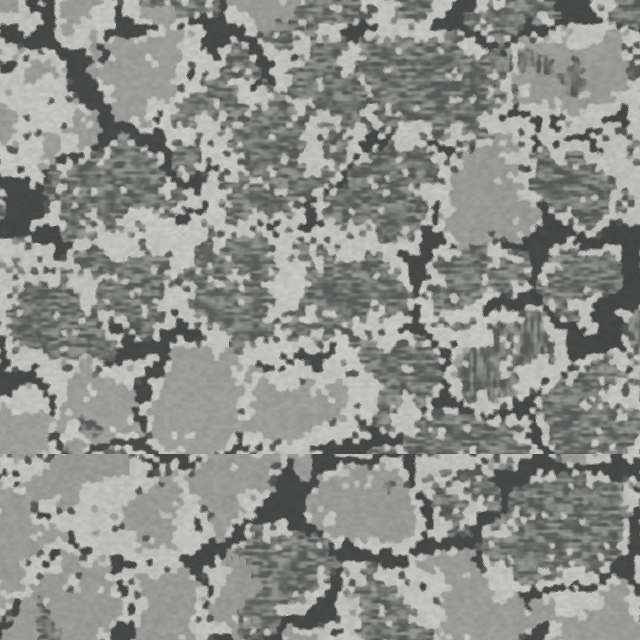
Give the GLSL for this texture, as a three.js fragment shader.

```glsl
// Woven carpet of weathered stone plates: pale ragged rims, grey cores, dark cracks.
varying vec2 vUv;

const vec3 CRACK = vec3(0.272, 0.284, 0.275);
const vec3 STREAK_DARK = vec3(0.340, 0.352, 0.342);
const vec3 STREAK_LIGHT = vec3(0.580, 0.586, 0.576);
const vec3 STONE = vec3(0.600, 0.602, 0.592);
const vec3 PALE = vec3(0.755, 0.755, 0.744);
const float TUFTS = 105.0;
const float PLATES = 6.2;
const float SEAM = 0.29;

float hash(vec2 p) {
  vec3 q = fract(vec3(p.xyx) * 0.1031);
  q += dot(q, q.yzx + 33.33);
  return fract((q.x + q.y) * q.z);
}

vec2 hash2(vec2 p) {
  return vec2(hash(p), hash(p + 57.3));
}

float noise(vec2 p) {
  vec2 i = floor(p);
  vec2 f = fract(p);
  f = f * f * (3.0 - 2.0 * f);
  float low = mix(hash(i), hash(i + vec2(1.0, 0.0)), f.x);
  float high = mix(hash(i + vec2(0.0, 1.0)), hash(i + 1.0), f.x);
  return mix(low, high, f.y);
}

float fbm(vec2 p) {
  return 0.5 * noise(p) + 0.3 * noise(p * 2.1 + 7.0) + 0.2 * noise(p * 4.3 + 19.0);
}

// Distance gaps to the second and third nearest plate, and the plate's random id.
vec3 plateCells(vec2 p) {
  vec2 cell = floor(p);
  vec3 near = vec3(8.0);
  float id = 0.0;
  for (int y = -1; y <= 1; y++) {
    for (int x = -1; x <= 1; x++) {
      vec2 c = cell + vec2(float(x), float(y));
      float d = distance(p, c + hash2(c));
      if (d < near.x) {
        near = vec3(d, near.xy);
        id = hash(c + 11.7);
      } else if (d < near.y) {
        near = vec3(near.x, d, near.y);
      } else {
        near.z = min(near.z, d);
      }
    }
  }
  return vec3(near.yz - near.x, id);
}

// Fine threads, mostly running across, upright in a few plates.
vec3 streaks(vec2 p, float id) {
  vec2 stretch = id > 0.8 ? vec2(190.0, 55.0) : vec2(70.0, 200.0);
  float thread = 0.65 * noise(p * stretch) + 0.35 * noise(p * 130.0 + 5.0);
  return mix(STREAK_DARK, STREAK_LIGHT, smoothstep(0.15, 0.9, thread));
}

// Colour of one tuft: its centre picks the material, p gives the thread detail.
vec3 tuftColor(vec2 tuft, vec2 p, float streakShare) {
  vec2 center = (tuft + 0.15 + 0.7 * hash2(tuft)) / TUFTS;
  vec2 warp = vec2(fbm(center * 11.0), fbm(center * 11.0 + 40.0)) - 0.5;
  vec3 plate = plateCells((center + 0.09 * warp) * PLATES);
  float ragged = fbm(center * 27.0 + 13.0) - 0.5;
  float grain = hash(tuft + 3.1);
  float region = noise(center * 5.0 + 60.0);

  float crack = plate.x + 0.3 * plate.y + 0.22 * ragged + 0.04 * (grain - 0.5);
  if (crack < 0.03 + 0.21 * region) return CRACK;

  bool streaked = plate.z * 0.6 + 0.4 * fbm(center * 9.0 + 80.0) < streakShare;
  float core = plate.x + 0.95 * ragged + 0.14 * (grain - 0.5);
  float fleck = hash(tuft + 91.0) + 0.5 * (noise(center * 38.0) - 0.5);
  vec3 pale = PALE + 0.03 * (grain - 0.5);
  if (core > 0.225) {
    if (fleck > (streaked ? 0.95 : 1.08)) return pale;
    return streaked ? streaks(p, plate.z) : STONE + 0.03 * (grain - 0.5);
  }
  if (fleck < 0.06 * streakShare) return STREAK_DARK;
  return pale;
}

void main() {
  // The pattern restarts below a straight seam.
  float below = 1.0 - step(SEAM, vUv.y);
  vec2 p = vUv + below * vec2(3.37, 5.21);
  float streakShare = 0.42 + 0.30 * smoothstep(0.15, 0.65, vUv.x) - 0.24 * below;

  // Two nearest tufts, blended softly across their border.
  vec2 cell = floor(p * TUFTS);
  vec2 first = cell;
  vec2 second = cell;
  vec2 near = vec2(8.0);
  for (int y = -1; y <= 1; y++) {
    for (int x = -1; x <= 1; x++) {
      vec2 c = cell + vec2(float(x), float(y));
      float d = distance(p * TUFTS, c + 0.15 + 0.7 * hash2(c));
      if (d < near.x) {
        near = vec2(d, near.x);
        second = first;
        first = c;
      } else if (d < near.y) {
        near.y = d;
        second = c;
      }
    }
  }
  float own = 0.5 + 0.5 * smoothstep(0.0, 0.45, near.y - near.x);
  vec3 color = mix(tuftColor(second, p, streakShare), tuftColor(first, p, streakShare), own);

  // Woven surface relief and slow unevenness of light.
  float weave = noise(p * vec2(150.0, 210.0) + 31.0) - 0.5;
  float light = noise(p * 4.0 + 70.0) - 0.5;
  gl_FragColor = vec4(color * (1.0 + 0.075 * weave + 0.05 * light), 1.0);
}
```
